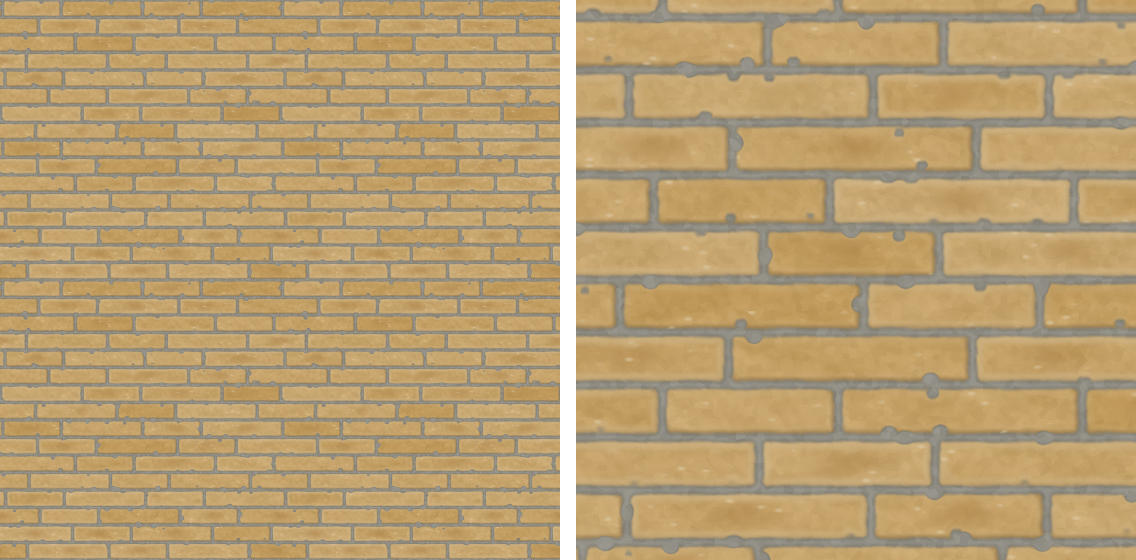
Left: the whole. Right: its middle third, enlarged.
Give the GLSL for this texture, as a three.js fragment shader.

```glsl
// Ochre brick wall: 32 courses of alternating long and short bricks, four pairs per course.
// Each brick is a rounded box distance with hashed tone, rim and stain; cellular noise chips
// the edges and adds specks and grain. All wraps every 16 courses, twice across and up.
varying vec2 vUv;

float hash(vec2 p) {
  vec3 q = fract(p.xyx * vec3(0.1031, 0.103, 0.0973));
  q += dot(q, q.yzx + 33.33);
  return fract((q.x + q.y) * q.z);
}

// Wrapping cellular noise: x = distance to the nearest point, y = its random value
vec2 cellular(vec2 p, vec2 period) {
  vec2 cell = floor(p);
  vec2 nearest = vec2(9.0, 0.0);
  for (int j = -1; j <= 1; j++) {
    for (int i = -1; i <= 1; i++) {
      vec2 corner = cell + vec2(float(i), float(j));
      vec2 id = mod(corner, period);
      vec2 point = corner + vec2(hash(id + 17.0), hash(id + 71.0));
      float dist = length(p - point);
      if (dist < nearest.x) nearest = vec2(dist, hash(id + 133.0));
    }
  }
  return nearest;
}

// Layered sines with a period of 16 units, about -1 to 1
float waves(vec2 p, float phase) {
  vec2 a = p * 6.28318 / 16.0;
  float w = sin(a.x * 5.0 + 2.0 * sin(a.y * 11.0 + phase) + phase);
  w += 0.7 * sin(a.y * 17.0 + 1.5 * sin(a.x * 9.0 - phase));
  w += 0.5 * sin(a.x * 23.0 + a.y * 31.0 + 2.0 * sin(a.x * 13.0 + phase));
  return w / 2.2;
}

float roundedBox(vec2 p, vec2 halfSize, float radius) {
  vec2 q = abs(p) - halfSize + radius;
  return length(max(q, 0.0)) + min(max(q.x, q.y), 0.0) - radius;
}

void main() {
  // One unit is one course high; a long and a short brick span 8 units
  vec2 p = vUv * 32.0;
  float row = 15.0 - mod(floor(p.y), 16.0);
  float start = 3.58 + 2.0 * row + 0.55 * step(abs(row - 6.0), 1.5);
  start += 0.2 * (hash(vec2(row, 5.0)) - 0.5);
  float along = p.x - start;
  float pair = floor(along / 8.0);
  along -= pair * 8.0;

  // Local position and identity of the brick
  float isShort = step(4.65, along);
  float size = mix(4.65, 3.35, isShort);
  vec2 local = vec2(along - 4.65 * isShort - 0.5 * size, fract(p.y) - 0.5);
  vec2 id = vec2(mod(pair, 2.0) * 2.0 + isShort, row);
  float tone = hash(id + 3.0);
  float smoothFace = smoothstep(0.5, 0.75, hash(id + 29.0));
  float stained = step(0.6, hash(id + 47.0));

  // Uneven outline, bitten by chips
  float d = roundedBox(local, vec2(size, 1.0) * 0.5 - 0.085, 0.09);
  d += 0.018 * waves(p * 2.0, tone * 6.0);
  vec2 chip = cellular(p * 1.5, vec2(24.0));
  float bite = (1.0 - smoothstep(0.08, 0.3, chip.x)) * step(0.62, chip.y);
  d += bite * mix(0.17, 0.07, smoothFace);

  vec2 grain = cellular(p * 7.0, vec2(112.0));
  vec2 streak = cellular(p * vec2(2.5, 5.0), vec2(40.0, 80.0));
  float mottle = waves(p, tone * 40.0);

  // Brick face: base tone, clouds and grain
  vec3 brick = mix(vec3(0.745, 0.595, 0.345), vec3(0.785, 0.655, 0.44), tone);
  brick = mix(brick, vec3(0.79, 0.665, 0.46), 0.4 * smoothFace);
  brick += vec3(0.018, 0.02, 0.025) * mottle;
  brick += 0.03 * (grain.y - 0.5) + 0.025 * (streak.y - 0.5);

  // Dark stain near the middle
  vec2 stain = (local - vec2(0.5 * tone - 0.25, 0.05)) / vec2(0.55, 0.25);
  brick = mix(brick, vec3(0.67, 0.51, 0.28), 0.45 * stained * exp(-dot(stain, stain)));

  // Pale rim, brown lower and right edges, pale scratches
  float rim = smoothstep(-0.2, -0.06, d);
  brick = mix(brick, vec3(0.81, 0.71, 0.53), rim * mix(0.2, 0.6, smoothFace));
  float lowSide = smoothstep(0.2, 0.42, max(-local.y, local.x - 0.5 * size + 0.5));
  float edge = smoothstep(-0.12, -0.01, d);
  brick = mix(brick, vec3(0.56, 0.44, 0.26), edge * lowSide * mix(0.55, 0.2, smoothFace));
  float scratch = (1.0 - smoothstep(0.08, 0.28, streak.x)) * step(0.86, streak.y);
  brick = mix(brick, vec3(0.86, 0.79, 0.65), 0.55 * scratch * smoothstep(-0.2, 0.5, mottle));

  // Mortar, shaded beside the bricks
  vec3 mortar = mix(vec3(0.52, 0.505, 0.46), vec3(0.575, 0.565, 0.53), smoothstep(0.0, 0.09, d));
  mortar += 0.05 * (grain.y - 0.5);

  gl_FragColor = vec4(mix(brick, mortar, smoothstep(-0.045, 0.04, d)), 1.0);
}
```
